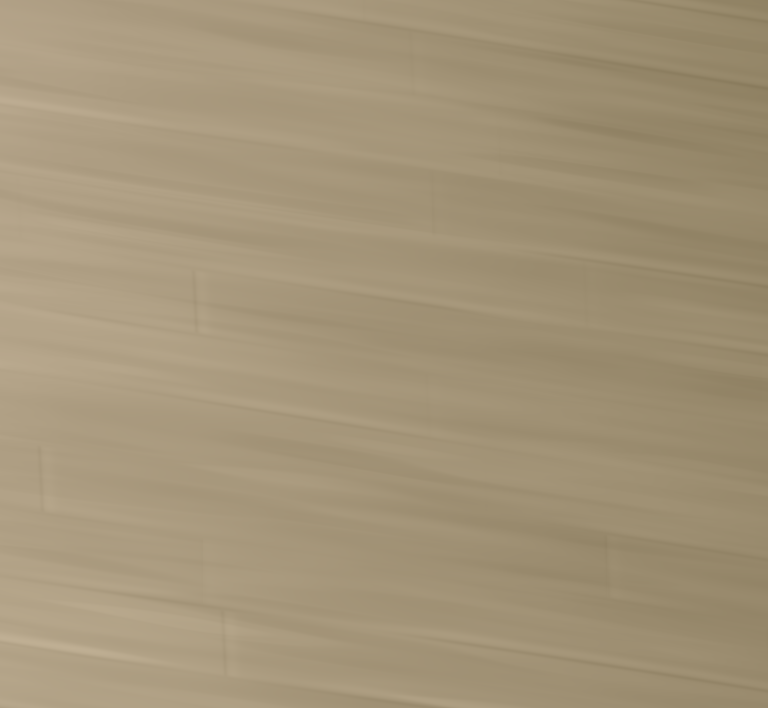
A WebGL 2 fragment shader for this texture:

```glsl
#version 300 es
precision highp float;
// Pale, softly lit wooden planks with long blurred grain, tilted down to the right.
uniform vec2 u_resolution;
out vec4 fragColor;

float hash(vec2 p) {
    vec3 q = fract(p.xyx * vec3(0.1031, 0.1030, 0.0973));
    q += dot(q, q.yzx + 33.33);
    return fract((q.x + q.y) * q.z);
}

// Smooth cellular noise: random cell values blended by distance, about -1 to 1.
float cells(vec2 p) {
    vec2 cell = floor(p);
    float sum = 0.0, total = 0.0;
    for (int j = -2; j <= 2; j++) {
        for (int i = -2; i <= 2; i++) {
            vec2 id = cell + vec2(i, j);
            vec2 site = id + vec2(hash(id + 17.0), hash(id + 59.0));
            vec2 d = p - site;
            float weight = exp(-4.0 * dot(d, d));
            sum += weight * (hash(id + 113.0) * 2.0 - 1.0);
            total += weight;
        }
    }
    return sum / total;
}

float ridge(float d, float width) {
    return exp(-d * d / (width * width));
}

void main() {
    vec2 uv = gl_FragCoord.xy / u_resolution;
    vec2 p = gl_FragCoord.xy / u_resolution.y;

    // Board space: x runs along the grain, y across it
    vec2 board = vec2(p.x, p.y + 0.155 * p.x + 0.003 * sin(p.x * 5.0 + p.y * 9.0));
    vec2 grain = board + 20.0;

    // Light falling off towards the upper right
    float tone = 0.063 - 0.108 * uv.x - 0.024 * uv.x * uv.y;
    tone -= 0.012 * (1.0 - uv.x) * (1.0 - uv.y);

    // Grain from broad bands to fine fibres
    tone += 0.013 * cells(grain * vec2(1.8, 16.0));
    tone += 0.014 * cells(grain * vec2(2.6, 42.0) + 31.0);
    tone += 0.008 * cells(grain * vec2(6.0, 95.0) + 67.0);
    tone += 0.003 * cells(grain * vec2(14.0, 60.0) + 83.0);

    // Scattered dark pores and pale streaks
    float fleck = cells(grain * vec2(3.2, 65.0) + 149.0);
    tone -= 0.020 * smoothstep(0.35, 0.9, fleck);
    tone += 0.018 * smoothstep(0.4, 0.9, -fleck);

    // Long seams with a pale lip, fading in and out
    float pitch = 0.095;
    float row = floor(board.y / pitch);
    float across = board.y - row * pitch;
    float nearest = floor(board.y / pitch + 0.5);
    float seam = board.y - nearest * pitch;
    float wear = cells(vec2(grain.x * 3.0, nearest * 7.0 + 40.0));
    tone -= 0.030 * smoothstep(-0.4, 0.7, wear) * ridge(seam, 0.0028);
    tone += 0.024 * smoothstep(-0.6, 0.6, wear) * ridge(seam - 0.009, 0.006);

    // Staggered butt joints and a slight tint for each plank
    float along = board.x / 0.8 + hash(vec2(row + 5.0, 3.0));
    float plank = floor(along);
    float joint = (along - floor(along + 0.5)) * 0.8 + 0.05 * (across - 0.5 * pitch);
    float visible = hash(vec2(row + 9.0, floor(along + 0.5) + 21.0));
    float inside = smoothstep(0.0, 0.006, across) * smoothstep(pitch, pitch - 0.006, across);
    tone -= 0.022 * visible * inside * ridge(joint, 0.003);
    tone += 0.012 * visible * inside * ridge(joint - 0.011, 0.009);
    float tint = hash(vec2(row + 30.0, plank + 7.0)) - 0.5;
    tone += 0.010 * tint * inside;

    // Warm beige, a little more olive towards the right
    vec3 color = vec3(0.643, 0.583, 0.472) + tone * vec3(1.0, 0.98, 1.0);
    color += vec3(-0.003, 0.002, -0.008) * (uv.x - 0.5) * (0.4 + uv.y);
    fragColor = vec4(color, 1.0);
}
```
